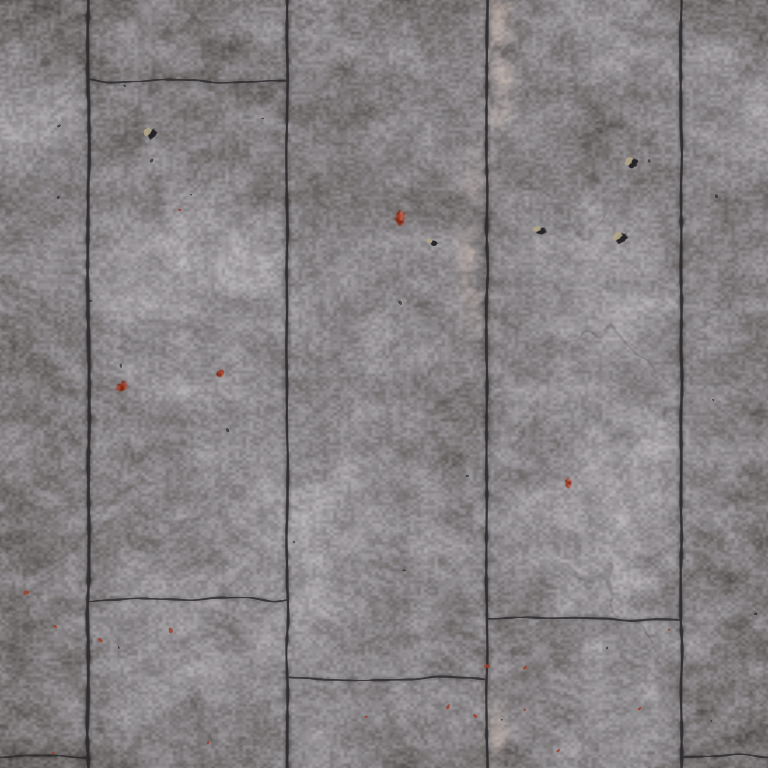
A three.js fragment shader for this texture:

```glsl
varying vec2 vUv;

const vec3 CONCRETE = vec3(0.545, 0.532, 0.545);
const vec3 SEAM_DARK = vec3(0.16, 0.15, 0.165);
const vec3 PALE_STAIN = vec3(0.75, 0.69, 0.66);
const vec3 BRICK_RED = vec3(0.62, 0.24, 0.16);
const vec3 PEBBLE_CREAM = vec3(0.70, 0.65, 0.53);
const vec3 SHADOW = vec3(0.10, 0.10, 0.11);

float hash(vec2 p) {
  return fract(sin(dot(p, vec2(127.1, 311.7))) * 43758.5);
}

// Value noise that wraps after the given number of cells
float noise(vec2 p, vec2 period) {
  vec2 f = fract(p);
  f = f * f * (3.0 - 2.0 * f);
  vec2 a = mod(floor(p), period);
  vec2 b = mod(floor(p) + 1.0, period);
  return mix(mix(hash(a), hash(vec2(b.x, a.y)), f.x),
             mix(hash(vec2(a.x, b.y)), hash(b), f.x), f.y);
}

float fbm(vec2 uv, vec2 freq) {
  float sum = 0.0;
  float amp = 0.516;
  for (int i = 0; i < 5; i++) {
    sum += amp * noise(uv * freq, freq);
    freq *= 2.0;
    amp *= 0.5;
  }
  return sum;
}

vec2 wrapDelta(vec2 d) {
  return fract(d + 0.5) - 0.5;
}

float line(float dist, float halfWidth) {
  return 1.0 - smoothstep(halfWidth * 0.4, halfWidth * 1.6, abs(dist));
}

// Soft elliptical patch
float patchAt(vec2 uv, vec2 centre, vec2 radius) {
  vec2 q = wrapDelta(uv - centre) / radius;
  return exp(-dot(q, q));
}

// Left seam and end joint of one slab: x = core, y = grimy halo
vec2 slabSeams(vec2 uv, float left, float width, float jointY, float halfWidth) {
  float inside = step(fract(uv.x - left), width);
  float sway = 0.003 * (noise(vec2(uv.y * 20.0, left * 50.0), vec2(20.0, 64.0)) - 0.5);
  float wave = 0.007 * (noise(vec2(uv.x * 28.0, jointY * 50.0), vec2(28.0, 64.0)) - 0.5);
  float wear = noise(uv * 90.0, vec2(90.0));
  vec2 d = wrapDelta(uv - vec2(left + sway, jointY + wave));
  float side = line(d.x, halfWidth * (0.7 + 0.6 * wear));
  float end = line(d.y, 0.0013 * (0.6 + 0.7 * wear)) * inside;
  float halo = max(line(d.x, 0.005), 0.7 * line(d.y, 0.004) * inside);
  return vec2(max(side, 0.9 * end), halo * wear);
}

// Irregular scattered grains, thinning towards the top by topShare
float scatter(vec2 uv, float grid, float density, float topShare, float radius, float seed) {
  vec2 cell = mod(floor(uv * grid), grid);
  vec2 id = cell + seed;
  float chance = density * mix(1.0, topShare, smoothstep(0.2, 0.45, (cell.y + 0.5) / grid));
  vec2 centre = 0.3 + 0.4 * vec2(hash(id + 3.1), hash(id + 7.7));
  vec2 d = (fract(uv * grid) - centre) / grid;
  float angle = 6.2832 * hash(id + 11.3);
  d = mat2(cos(angle), sin(angle), -sin(angle), cos(angle)) * d;
  float size = radius * (0.6 + 0.7 * hash(id + 17.9));
  float edge = length(d * vec2(1.0, 1.5)) + size * 0.5 * (noise(uv * 300.0, vec2(300.0)) - 0.5);
  return step(hash(id), chance) * (1.0 - smoothstep(size * 0.7, size * 1.2, edge));
}

void main() {
  vec2 uv = vUv;

  // Mottled concrete
  float cloud = fbm(uv, vec2(5.0, 6.0));
  float mottle = fbm(uv + 0.37, vec2(28.0, 36.0));
  float grain = noise(uv * vec2(220.0, 256.0), vec2(220.0, 256.0));
  float tone = 0.25 * (cloud - 0.5) + 0.22 * (mottle - 0.5) + 0.13 * (grain - 0.5);

  // Damp areas and scuffed flakes
  float damp = patchAt(uv, vec2(0.59, 0.88), vec2(0.035, 0.13))
             + patchAt(uv, vec2(0.47, 0.73), vec2(0.08, 0.07))
             + patchAt(uv, vec2(0.99, 0.74), vec2(0.12, 0.08));
  float flakes = smoothstep(0.56, 0.68, fbm(uv + 0.13, vec2(42.0, 60.0)));
  tone -= 0.07 * damp * mottle + 0.045 * flakes * smoothstep(0.3, 0.65, 1.0 - cloud);
  vec3 color = CONCRETE + tone + vec3(0.004, 0.002, -0.012) * smoothstep(0.0, 0.1, -tone);

  // Pale streaks beside one seam
  float pale = patchAt(uv, vec2(0.652, 0.92), vec2(0.016, 0.10))
             + patchAt(uv, vec2(0.620, 0.68), vec2(0.020, 0.09))
             + 0.7 * patchAt(uv, vec2(0.648, 0.03), vec2(0.013, 0.05));
  color = mix(color, PALE_STAIN + 0.5 * tone, 0.75 * min(pale, 1.0) * smoothstep(0.3, 0.65, mottle));

  // Faint hairline cracks
  color -= 0.07 * line(fbm(uv + 0.61, vec2(4.0)) - 0.5, 0.004) * smoothstep(0.5, 0.65, cloud);

  // Slab joints
  vec2 seams = slabSeams(uv, 0.115, 0.259, 0.219, 0.0022);
  seams = max(seams, slabSeams(uv, 0.115, 0.259, 0.8945, 0.0022));
  seams = max(seams, slabSeams(uv, 0.374, 0.260, 0.116, 0.0017));
  seams = max(seams, slabSeams(uv, 0.634, 0.253, 0.194, 0.0018));
  seams = max(seams, slabSeams(uv, 0.887, 0.228, 0.0156, 0.0019));
  color = mix(color * (1.0 - 0.25 * seams.y), SEAM_DARK, 0.88 * seams.x);

  // Pits, brick crumbs and shadowed pebbles
  color = mix(color, SHADOW, 0.6 * scatter(uv, 22.0, 0.06, 0.8, 0.0025, 5.0));
  color = mix(color, BRICK_RED, 0.8 * scatter(uv, 20.0, 0.12, 0.15, 0.0032, 41.0));
  color = mix(color, BRICK_RED + 0.3 * (grain - 0.5), 0.9 * scatter(uv, 9.0, 0.07, 0.6, 0.0075, 83.0));
  vec2 shadowOffset = vec2(0.006, -0.003);
  color = mix(color, SHADOW, 0.9 * scatter(uv - shadowOffset, 8.0, 0.11, 1.0, 0.0068, 127.0));
  color = mix(color, PEBBLE_CREAM, 0.9 * scatter(uv, 8.0, 0.11, 1.0, 0.0058, 127.0));

  gl_FragColor = vec4(clamp(color, 0.0, 1.0), 1.0);
}
```
